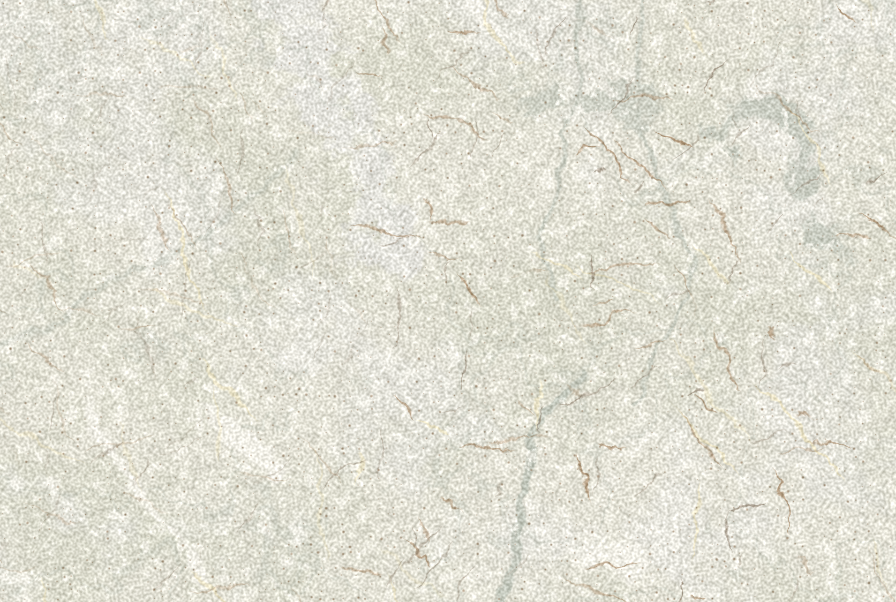
Give the GLSL for this texture, as a Shadertoy shader.

```glsl
// Cream marble slab with grey-green veins, rusty cracks, chalk streaks and fine grain.

const vec3 CREAM = vec3(0.900, 0.893, 0.845);
const vec3 SAGE = vec3(0.858, 0.857, 0.798);
const vec3 PEARL = vec3(0.903, 0.900, 0.880);
const vec3 CHALK = vec3(0.965, 0.957, 0.925);
const vec3 GREY_GREEN = vec3(0.755, 0.775, 0.730);
const vec3 STRAW = vec3(0.925, 0.885, 0.740);
const vec3 RUST = vec3(0.640, 0.520, 0.390);
const vec3 UMBER = vec3(0.560, 0.500, 0.430);

vec2 hash22(vec2 p) {
    vec3 h = fract(p.xyx * vec3(0.1031, 0.1030, 0.0973));
    h += dot(h, h.yzx + 33.33);
    return fract((h.xx + h.yz) * h.zy);
}

float corner(vec2 cell, vec2 offset) {
    float angle = 6.2832 * hash22(cell + 57.0).x;
    return dot(vec2(cos(angle), sin(angle)), offset);
}

// Gradient noise, roughly -1 to 1
float noise(vec2 p) {
    vec2 i = floor(p), f = fract(p), e = vec2(1.0, 0.0);
    vec2 u = f * f * f * (f * (f * 6.0 - 15.0) + 10.0);
    float low = mix(corner(i, f), corner(i + e, f - e), u.x);
    float high = mix(corner(i + e.yx, f - e.yx), corner(i + 1.0, f - 1.0), u.x);
    return 1.4 * mix(low, high, u.y);
}

float fbm(vec2 p) {
    float sum = 0.0, gain = 0.5;
    for (int i = 0; i < 5; i++) {
        sum += gain * noise(p);
        p = mat2(1.6, 1.2, -1.2, 1.6) * p + 9.7;
        gain *= 0.55;
    }
    return sum;
}

vec2 warp(vec2 p, float frequency, float amount) {
    return p + amount * vec2(fbm(p * frequency + 3.1), fbm(p * frequency + 41.7));
}

// x: distance to the segment, y: position along it
vec2 segment(vec2 p, vec2 a, vec2 b) {
    vec2 ab = b - a;
    float t = clamp(dot(p - a, ab) / dot(ab, ab), 0.0, 1.0);
    return vec2(length(p - a - ab * t), t);
}

float pathDistance(vec2 p, vec2 path[5]) {
    float d = 9.0;
    for (int i = 0; i < 4; i++) d = min(d, segment(p, path[i], path[i + 1]).x);
    return d;
}

float stroke(float d, float width, float blur) {
    return 1.0 - smoothstep(width - blur, width + blur, d);
}

// Scattered tapering cracks, one candidate per cell
float cracks(vec2 p, float scale, float width, float density, float heading, float spread, float seed, float px) {
    vec2 q = p * scale, home = floor(q);
    float mask = 0.0;
    for (int y = -1; y <= 1; y++)
    for (int x = -1; x <= 1; x++) {
        vec2 cell = home + vec2(x, y);
        vec2 place = hash22(cell + seed), shape = hash22(cell + seed + 17.0);
        vec2 fate = hash22(cell + seed + 71.0);
        float angle = heading + spread * (shape.x - 0.5);
        vec2 reach = mix(0.2, 0.75, shape.y) * vec2(cos(angle), sin(angle));
        vec2 s = segment(q, cell + place - reach, cell + place + reach);
        float taper = 4.0 * s.y * (1.0 - s.y);
        float line = stroke(s.x / scale, width * taper, px) * smoothstep(0.0, 0.5, taper);
        mask = max(mask, line * step(fate.x, density) * mix(0.4, 1.0, fate.y));
    }
    return mask;
}

float specks(vec2 p, float scale, float density, float px) {
    vec2 cell = floor(p * scale), pick = hash22(cell + 131.0);
    vec2 centre = mix(vec2(0.25), vec2(0.75), hash22(cell + 211.0));
    float radius = mix(0.0003, 0.0020, pick.y * pick.y);
    return stroke(length(p * scale - cell - centre) / scale, radius, px) * step(pick.x, density);
}

// Chalky streak with a ragged outline
float streak(vec2 p, vec2 a, vec2 b, float width, float rough) {
    return stroke(segment(p, a, b).x + width * rough, width, width * 0.6);
}

void mainImage(out vec4 fragColor, in vec2 fragCoord) {
    float px = 1.0 / iResolution.y;
    vec2 p = fragCoord * px;
    vec2 bent = warp(p, 6.0, 0.035);
    vec2 rough = warp(bent, 28.0, 0.012);
    float cloud = fbm(bent * 3.2), mottle = fbm(rough * 13.0), flake = fbm(p * 38.0 + 5.0);

    // Clouded ground
    vec3 color = mix(CREAM, SAGE, smoothstep(-0.2, 0.4, cloud + 0.6 * mottle));
    color = mix(color, PEARL, 0.55 * smoothstep(0.05, 0.4, fbm(bent * 2.6 + 20.0) + 0.5 * mottle));
    float pearlBand = segment(bent, vec2(0.47, 1.0), vec2(0.67, 0.57)).x + 0.11 * mottle;
    color = mix(color, PEARL, 0.8 * stroke(pearlBand, 0.040, 0.014));
    color += 0.035 * mottle + 0.075 * flake;

    // Grey-green veins and stains
    float trunk = pathDistance(rough, vec2[5](vec2(0.97, 1.02), vec2(0.95, 0.83), vec2(0.90, 0.60), vec2(0.91, 0.55), vec2(0.92, 0.50)));
    float root = pathDistance(rough, vec2[5](vec2(0.96, 0.39), vec2(0.91, 0.31), vec2(0.88, 0.22), vec2(0.85, 0.12), vec2(0.83, -0.02)));
    float branch = pathDistance(rough, vec2[5](vec2(1.07, 1.02), vec2(1.06, 0.79), vec2(1.15, 0.58), vec2(1.13, 0.48), vec2(1.06, 0.33)));
    float river = pathDistance(rough, vec2[5](vec2(-0.02, 0.42), vec2(0.10, 0.45), vec2(0.18, 0.53), vec2(0.35, 0.60), vec2(0.48, 0.75)));
    float hook = pathDistance(rough, vec2[5](vec2(1.18, 0.76), vec2(1.25, 0.83), vec2(1.32, 0.78), vec2(1.33, 0.67), vec2(1.39, 0.59)));
    float vein = max(stroke(root, 0.007, 0.003), 0.8 * stroke(min(trunk, branch), 0.004, 0.003));
    vein = max(vein, 0.6 * stroke(river, 0.005, 0.005));
    vein = max(vein, 0.8 * stroke(hook + 0.08 * mottle, 0.016, 0.007));
    float stain = segment(rough, vec2(0.92, 0.81), vec2(1.07, 0.85)).x + 0.11 * mottle;
    vein = max(vein, 0.65 * stroke(stain, 0.026, 0.010));
    vein = max(vein, 0.4 * stroke(abs(fbm(rough * 2.2 + 60.0)), 0.010, 0.010));
    color = mix(color, GREY_GREEN, clamp(vein * (0.9 + 0.5 * flake), 0.0, 1.0));

    // Chalk streaks and flakes
    float ragged = 1.6 * (mottle + flake);
    float chalk = streak(rough, vec2(0.14, 0.34), vec2(0.33, 0.03), 0.008, ragged);
    chalk = max(chalk, streak(rough, vec2(0.34, 0.33), vec2(0.46, 0.21), 0.011, ragged));
    chalk = max(chalk, streak(rough, vec2(0.78, 1.0), vec2(0.89, 0.92), 0.007, ragged));
    chalk = max(chalk, streak(rough, vec2(0.98, 0.10), vec2(1.05, 0.07), 0.026, ragged));
    chalk = max(chalk, 0.75 * smoothstep(0.17, 0.36, flake + 0.3 * mottle));
    color = mix(color, CHALK, 0.85 * chalk);

    // Fine cracks, denser to the right
    float cluster = mix(0.5, 1.0, smoothstep(0.35, 0.8, p.x)) * smoothstep(-0.4, 0.0, fbm(p * 5.0 + 80.0));
    color = mix(color, STRAW, 0.7 * cracks(rough, 6.0, 0.0030, 0.55, -0.9, 1.2, 5.0, px));
    color = mix(color, RUST, 0.8 * cluster * cracks(rough, 11.0, 0.0021, 0.55, -0.5, 1.6, 23.0, px));
    color = mix(color, UMBER, 0.7 * cluster * cracks(rough, 13.0, 0.0018, 0.45, 1.0, 1.4, 37.0, px));

    // Pits and grain
    color = mix(color, mix(RUST, UMBER, 0.5), 0.75 * specks(p, 80.0, 0.22, px));
    vec2 tilted = mat2(0.8, 0.6, -0.6, 0.8) * p;
    float grain = 0.85 * noise(tilted * 207.3) + 0.35 * noise(p * 113.7 + 7.0);
    color += grain * vec3(0.165, 0.165, 0.175);
    fragColor = vec4(clamp(color, 0.0, 1.0), 1.0);
}
```
